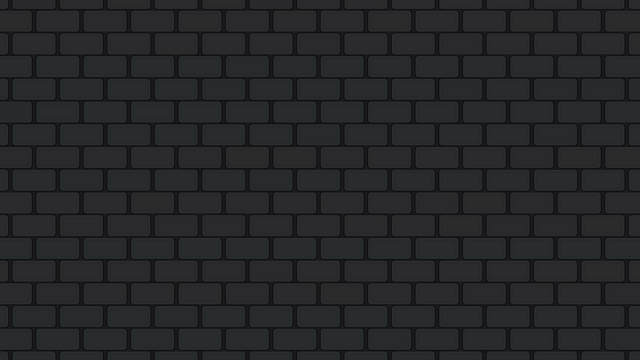
Give the GLSL for this pattern, as a WebGL 2 fragment shader.

```glsl
#version 300 es
precision highp float;
// Dark wall of rounded, bevelled bricks in running bond with near-black joints.

uniform vec2 u_resolution;
out vec4 fragColor;

float hash(vec2 p) {
    p = fract(p * vec2(0.1031, 0.1137));
    p += dot(p, p.yx + 33.33);
    return fract((p.x + p.y) * p.x * 17.0);
}

// Signed distance to a box with rounded corners
float roundedBox(vec2 p, vec2 halfSize, float radius) {
    vec2 q = abs(p) - halfSize + radius;
    return length(max(q, 0.0)) + min(max(q.x, q.y), 0.0) - radius;
}

void main() {
    float pixel = 1.0 / u_resolution.y;
    vec2 p = gl_FragCoord.xy * pixel;

    // Brick grid: every other row shifts by half a brick
    vec2 pitch = vec2(0.13169, 0.06312);
    vec2 grid = (p - vec2(0.753, 0.6257)) / pitch + 0.5;
    float row = floor(grid.y);
    grid.x += 0.5 * mod(row, 2.0);
    vec2 id = floor(grid);
    vec2 local = (fract(grid) - 0.5) * pitch;
    float d = roundedBox(local, vec2(0.0598, 0.0296), 0.0085);

    // Joint: deep shadow beside the bricks, paler in the middle
    vec3 joint = mix(vec3(0.06, 0.06, 0.07), vec3(0.10, 0.10, 0.11),
                     smoothstep(0.0015, 0.0045, d));

    // Face: cool grey, with some rows more neutral
    float neutral = step(0.65, hash(vec2(row + 40.0, 7.0)));
    vec3 face = mix(vec3(0.157, 0.172, 0.178), vec3(0.168, 0.168, 0.175), neutral);
    face += 0.004 * (hash(id + 50.0) - 0.5);

    // Bevel: slightly lighter rim and a thin groove inside it
    float rim = smoothstep(-0.0065 - pixel, -0.0065 + pixel, d);
    float groove = 1.0 - smoothstep(0.0007, 0.0007 + 1.5 * pixel, abs(d + 0.0070));
    face += 0.008 * rim - 0.012 * groove;
    face *= 1.0 - 0.15 * smoothstep(-0.0025, 0.0, d);

    float brick = 1.0 - smoothstep(-0.7 * pixel, 0.7 * pixel, d);
    fragColor = vec4(mix(joint, face, brick), 1.0);
}
```
